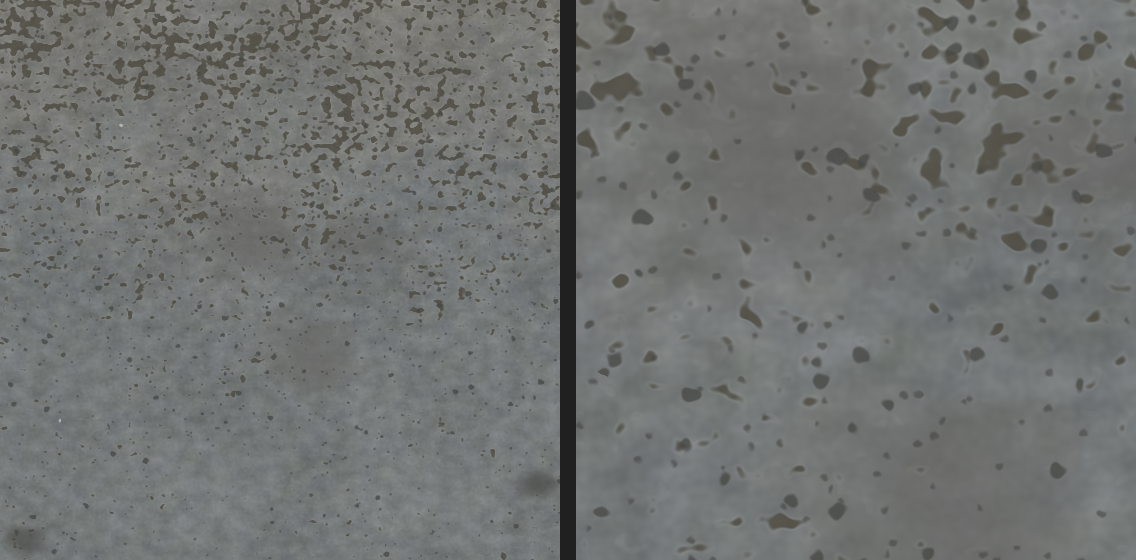
Left: the whole. Right: its middle third, enlarged.
Write a WebGL 2 fragment shader that draws this texture.

```glsl
#version 300 es
precision highp float;

// Weathered grey concrete: a mottled cement base with worn brown patches that
// thin out from top to bottom. Gradient noise cut at a height-dependent level
// makes the patches; jittered cells scatter small pits and pale flecks.

uniform vec2 u_resolution;
out vec4 fragColor;

const vec3 CEMENT_WARM = vec3(0.480, 0.478, 0.462);
const vec3 CEMENT_COOL = vec3(0.458, 0.475, 0.475);
const vec3 WORN_BROWN  = vec3(0.318, 0.308, 0.268);
const vec3 PIT_DARK    = vec3(0.275, 0.280, 0.268);
const vec3 SMUDGE_GREY = vec3(0.395, 0.390, 0.378);
const vec3 FLECK_PALE  = vec3(0.700, 0.710, 0.700);

// Integer hash giving two values in 0..1 per cell
vec2 hash2(vec2 cell) {
    uvec2 v = uvec2(ivec2(cell)) * 1664525u + 1013904223u;
    for (int i = 0; i < 2; i++) {
        v.x += v.y * 1664525u;
        v.y += v.x * 1664525u;
        v ^= v >> 16;
    }
    return vec2(v >> 8) / float(0xffffffu);
}

float cornerSlope(vec2 cell, vec2 offset) {
    float angle = 6.2832 * hash2(cell).x;
    return dot(vec2(cos(angle), sin(angle)), offset);
}

float gradientNoise(vec2 p) {
    vec2 cell = floor(p), f = p - cell;
    vec2 w = f * f * f * (f * (f * 6.0 - 15.0) + 10.0);
    vec2 e = vec2(1.0, 0.0);
    float low  = mix(cornerSlope(cell, f), cornerSlope(cell + e.xy, f - e.xy), w.x);
    float high = mix(cornerSlope(cell + e.yx, f - e.yx), cornerSlope(cell + e.xx, f - e.xx), w.x);
    return mix(low, high, w.y);
}

float fbm(vec2 p) {
    float sum = 0.0, amplitude = 0.55;
    for (int i = 0; i < 3; i++) {
        sum += amplitude * gradientNoise(p);
        p = p * 2.03 + 17.3;
        amplitude *= 0.5;
    }
    return sum;
}

// Coverage of randomly placed, slightly uneven dots, one at most per cell
float scatterDots(vec2 uv, float scale, float chance, vec2 radiusRange, float soft) {
    vec2 p = uv * scale;
    p += 0.12 * vec2(gradientNoise(p * 3.1), gradientNoise(p * 3.1 + 40.0));
    float cover = 0.0;
    for (int y = -1; y <= 1; y++) {
        for (int x = -1; x <= 1; x++) {
            vec2 cell = floor(p) + vec2(x, y);
            vec2 traits = hash2(cell + scale * 7.0);
            vec2 d = p - cell - hash2(cell + scale * 3.0 + 91.0);
            d.y *= 0.8 + 0.5 * traits.y;
            float radius = mix(radiusRange.x, radiusRange.y, traits.y);
            float dotCover = 1.0 - smoothstep(radius - soft * scale, radius + soft * scale, length(d));
            cover = max(cover, dotCover * step(traits.x, chance));
        }
    }
    return cover;
}

// Soft-edged stain with a ragged outline
float smudge(vec2 uv, vec2 centre, float radius) {
    float d = length((uv - centre) * vec2(0.85, 1.1)) / radius;
    return 1.0 - smoothstep(0.25, 1.15, d + 0.9 * fbm(uv * 14.0));
}

void main() {
    vec2 uv = gl_FragCoord.xy / u_resolution;
    float soft = max(0.0012, 0.7 / u_resolution.y);

    // Cement base with broad tone, mottling and fine grain
    float warmth = smoothstep(0.45, 1.0, uv.y + 0.5 * fbm(uv * 4.0));
    vec3 colour = mix(CEMENT_COOL, CEMENT_WARM, warmth);
    colour += 0.07 * fbm(uv * 5.0 + 8.0) + 0.11 * fbm(uv * vec2(32.0, 42.0));
    colour += 0.025 * gradientNoise(uv * 170.0);
    colour.b += 0.03 * fbm(uv * 22.0 + 60.0);

    // Broad smudges across the middle
    for (int i = 0; i < 3; i++) {
        float k = float(i);
        vec2 centre = vec2(0.46 + 0.09 * k, 0.57 - 0.2 * mod(k, 2.0));
        colour = mix(colour, SMUDGE_GREY, 0.55 * smudge(uv, centre, 0.11 - 0.02 * k));
    }

    // Worn patches: dense above, sparse below, with a pale rim
    float cluster = fbm(uv * vec2(6.0, 7.0) + 31.0);
    float wear = 0.68 * gradientNoise(uv * vec2(54.0, 66.0))
               + 0.38 * gradientNoise(uv * vec2(105.0, 125.0) + 5.0);
    float level = mix(0.42, 0.10, smoothstep(0.2, 0.95, uv.y)) - 0.55 * cluster;
    float rim = smoothstep(level - 0.17, level - 0.08, wear);
    float worn = smoothstep(level - 0.04, level + 0.10, wear);
    colour += 0.018 * (rim - worn);
    colour = mix(colour, WORN_BROWN + 0.05 * fbm(uv * 60.0), 0.88 * worn);

    // Pits, large and small
    float density = smoothstep(0.0, 0.5, uv.y) * (1.0 - 0.6 * smoothstep(0.6, 1.0, uv.y));
    float large = scatterDots(uv, 34.0, 0.05 + 0.17 * density + 0.4 * cluster, vec2(0.08, 0.20), soft);
    float small = scatterDots(uv, 62.0, 0.13 + 0.18 * density, vec2(0.07, 0.17), soft);
    colour = mix(colour, PIT_DARK, max(0.75 * large, 0.6 * small));

    // Dark blots near the lower corners and rare pale flecks
    for (int i = 0; i < 2; i++) {
        vec2 centre = vec2(0.04, 0.035) + float(i) * vec2(0.92, 0.1);
        colour = mix(colour, PIT_DARK, 0.6 * smudge(uv, centre, 0.035));
    }
    colour = mix(colour, FLECK_PALE, scatterDots(uv, 20.0, 0.008, vec2(0.04, 0.07), soft));

    fragColor = vec4(colour, 1.0);
}
```
